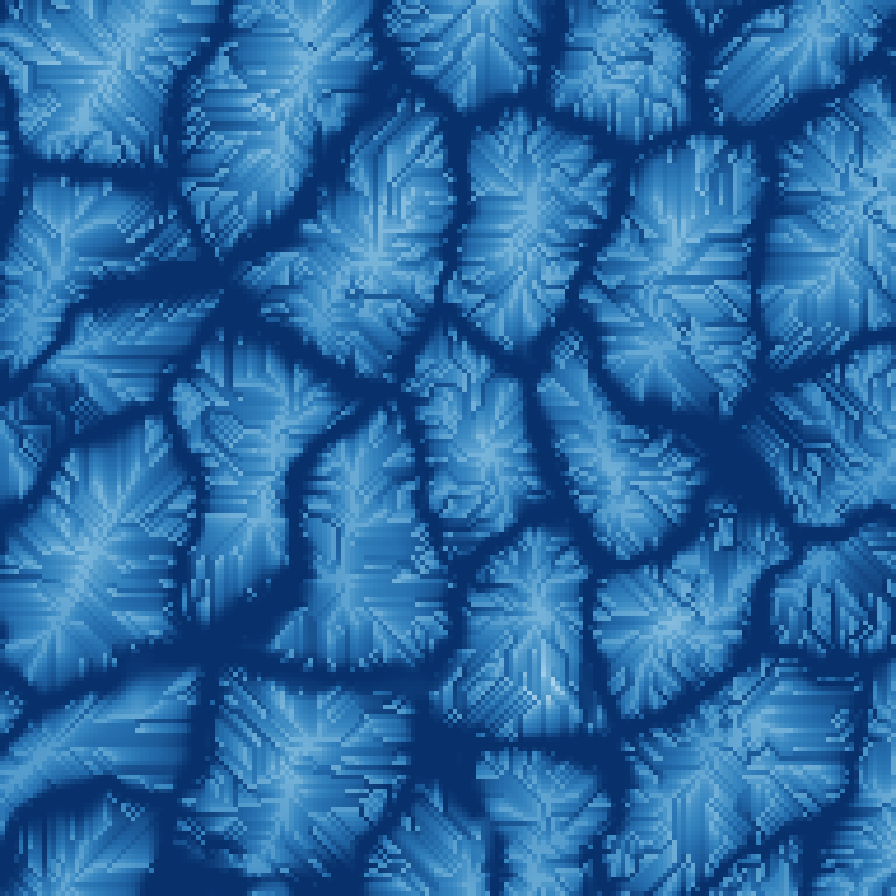
A three.js fragment shader for this pattern:

```glsl
// Blue drainage map: leaf-shaped hills, stepped runoff streaks and dark branching valleys.
#define GRID 192.0          // terrain cells across the canvas
#define LEAVES 4.7          // hills across the canvas
#define SPINE 0.075         // half length of a hill ridge
#define VALLEY 0.034        // width of the dark valleys
#define COARSE 1.9          // bending of the runoff, broad
#define FINE 1.15           // bending of the runoff, cell to cell
#define VISITS 300          // search steps through the upstream tree
#define STREAK 0.56         // darkening by gathered runoff

varying vec2 vUv;

// Hill that the current cell belongs to
vec2 leafCenter;
vec2 leafAxis;
float leafRough;

vec2 hash2(vec2 p) {
  vec3 q = fract(p.xyx * vec3(0.1031, 0.1030, 0.0973));
  q += dot(q, q.yzx + 33.33);
  return fract((q.xx + q.yz) * q.zy);
}

vec2 noise2(vec2 p) {
  vec2 i = floor(p), f = fract(p);
  f *= f * (3.0 - 2.0 * f);
  return mix(mix(hash2(i), hash2(i + vec2(1.0, 0.0)), f.x),
             mix(hash2(i + vec2(0.0, 1.0)), hash2(i + 1.0), f.x), f.y);
}

// Offset from a ridge segment to p
vec2 fromSpine(vec2 p, vec2 center, vec2 axis) {
  vec2 q = p - center;
  return q - axis * clamp(dot(q, axis), -SPINE, SPINE);
}

// Nearest hill; returns the distance margin to the next one, zero in a valley
float findLeaf(vec2 p) {
  vec2 home = floor(p * LEAVES);
  float nearest = 9.0, second = 9.0;
  for (int y = -1; y <= 1; y++) {
    for (int x = -1; x <= 1; x++) {
      vec2 id = home + vec2(float(x), float(y));
      vec2 h = hash2(id + 41.0);
      vec2 center = (id + 0.12 + 0.76 * h) / LEAVES;
      float side = smoothstep(0.12, 0.42, abs(center.x - 0.45));
      float angle = 1.57 - 0.75 * side + 0.9 * (hash2(id + 87.0).x - 0.5);
      vec2 axis = vec2(cos(angle), sin(angle));
      float d = length(fromSpine(p, center, axis));
      if (d < nearest) {
        second = nearest;
        nearest = d;
        leafCenter = center;
        leafAxis = axis;
      } else {
        second = min(second, d);
      }
    }
  }
  float plain = (1.0 - smoothstep(0.15, 0.3, leafCenter.x))
              * (1.0 - smoothstep(0.45, 0.65, leafCenter.y));
  leafRough = 1.0 - 0.55 * plain;
  return second - nearest;
}

// One of eight neighbour offsets
vec2 stepTo(float k) {
  float a = k * 0.785398;
  return floor(vec2(cos(a), sin(a)) * 1.2 + 0.5);
}

// Index of the neighbour a cell drains to
float flowIndex(vec2 cell) {
  vec2 p = (cell + 0.5) / GRID;
  vec2 r = fromSpine(p, leafCenter, leafAxis);
  float along = clamp(dot(p - leafCenter, leafAxis) / SPINE, -1.0, 1.0);
  vec2 downhill = r / (length(r) + 0.006) + 0.5 * along * leafAxis;
  downhill += leafRough * COARSE * (noise2(cell / 7.0 + 60.0) - 0.5);
  downhill += leafRough * FINE * (noise2(cell / 2.2 + 150.0) - 0.5);
  return mod(floor(atan(downhill.y, downhill.x + 1e-5) / 0.785398 + 0.5), 8.0);
}

// Cells draining through this one: depth-first walk without a stack
float gatheredArea(vec2 start) {
  vec2 cell = start;
  float k = 0.0, area = 1.0;
  for (int i = 0; i < VISITS; i++) {
    if (k < 7.5) {
      vec2 next = cell + stepTo(k);
      if (abs(flowIndex(next) - mod(k + 4.0, 8.0)) < 0.5) {
        cell = next;
        area += 1.0;
        k = 0.0;
      } else {
        k += 1.0;
      }
    } else {
      if (distance(cell, start) < 0.5) break;
      float down = flowIndex(cell);
      cell += stepTo(down);
      k = mod(down + 4.0, 8.0) + 1.0;
    }
  }
  return area;
}

vec3 blues(float t) {
  float s = clamp(t, 0.0, 1.0) * 6.0;
  vec3 c = mix(vec3(0.03, 0.19, 0.42), vec3(0.09, 0.31, 0.55), clamp(s, 0.0, 1.0));
  c = mix(c, vec3(0.14, 0.42, 0.67), clamp(s - 1.0, 0.0, 1.0));
  c = mix(c, vec3(0.21, 0.52, 0.75), clamp(s - 2.0, 0.0, 1.0));
  c = mix(c, vec3(0.33, 0.61, 0.80), clamp(s - 3.0, 0.0, 1.0));
  c = mix(c, vec3(0.46, 0.70, 0.85), clamp(s - 4.0, 0.0, 1.0));
  return mix(c, vec3(0.78, 0.88, 0.95), clamp(s - 5.0, 0.0, 1.0));
}

void main() {
  vec2 cell = floor(vUv * GRID);
  vec2 p = (cell + 0.5) / GRID;
  float margin = findLeaf(p + 0.05 * (noise2(p * 9.0 + 20.0) - 0.5)
                            + 0.016 * (noise2(p * 34.0) - 0.5));
  float runoff = clamp(log2(gatheredArea(cell)) / 5.0, 0.0, 1.0);

  // Bright ridges, streaked slopes, valleys reaching up along the streaks
  vec2 broad = noise2(p * 13.0 + 7.0);
  float light = 0.42 + 0.4 * sqrt(clamp(margin / 0.14, 0.0, 1.0)) + 0.16 * (broad.x - 0.5);
  float reach = VALLEY * (0.45 + 0.7 * broad.y + 0.9 * runoff);
  light = (light - STREAK * runoff) * smoothstep(0.2, 1.0, margin / reach);
  light += 0.3 * smoothstep(0.8, 0.95, broad.x) * (1.0 - smoothstep(0.1, 0.3, p.y));
  gl_FragColor = vec4(blues(light), 1.0);
}
```
